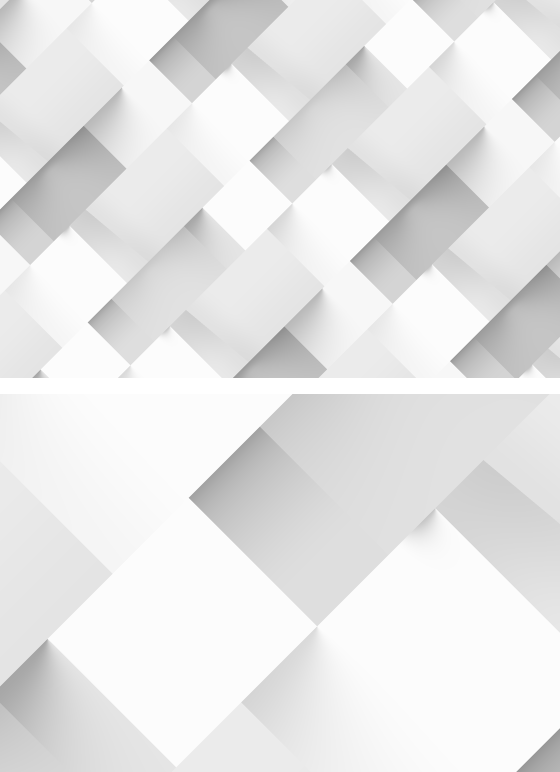
Top, the full canvas; bottom, a detail of the centre.
Reproduce this background procedurally as a Shadertoy shader.

```glsl
// Draws diagonal strips of raised white and grey paper blocks with soft fanned shadows.

const float ROW_PERIOD = 2.75;   // across the strips
const float COL_PERIOD = 4.44;   // along the strips
const float WIDE_STRIP = 1.575;  // the narrow strip fills the rest of a row

// Wrap x into one period that begins at start
float wrapFrom(float x, float start, float period) {
    return mod(x - start, period) + start;
}

// Shadow of a wall along depth 0 that ends at apex: dark below it, fanning out
float fanShadow(float along, float depth, float apex, float reach) {
    float angle = atan(depth, apex - along);
    return (1.0 - smoothstep(0.1, 1.75, angle)) * exp(-depth / reach);
}

// Soft light spilling from a gap in the wall, widening with depth
float gapLight(float along, float depth, float gap) {
    float d = (along - gap) / (0.14 + 0.75 * depth);
    return exp(-d * d) * smoothstep(0.0, 0.2, depth) * exp(-depth / 0.9);
}

// Every fourth narrow strip is raised closer to the light
float raisedRow(float row) {
    return 1.0 - step(0.5, abs(mod(row, 4.0) - 1.0));
}

// Wide strip: grey block, white block and a recessed band
float wideStrip(float t, float depth, float raisedAbove) {
    float start = -1.70 + 0.09 * depth;
    float along = wrapFrom(t, start, COL_PERIOD);
    if (along < 0.525) {
        float tone = mix(0.885, 0.92, smoothstep(0.0, 0.6, along - start));
        return tone - 0.025 * smoothstep(0.5, WIDE_STRIP, depth);
    }
    if (along < 2.30) {
        float tone = 0.988 - 0.025 * smoothstep(1.3, 0.525, along);
        tone -= mix(0.06, 0.13, raisedAbove) * fanShadow(along, depth, 1.22, 0.7);
        float notch = smoothstep(1.95, 2.2, along);
        return tone - 0.22 * notch * fanShadow(along, depth, 2.30, 0.10);
    }
    float tone = mix(0.80, 0.88, smoothstep(0.0, 1.3, depth));
    return tone + 0.03 * smoothstep(2.84, 2.30, along);
}

// Narrow strip: small white block, sloping band and shaded floor
float narrowStrip(float t, float depth, float raised) {
    float along = wrapFrom(t, -0.58, COL_PERIOD);
    if (along < 1.22) {
        float apex = mix(0.47, -0.07, raised);
        float tone = mix(0.97, 0.99, raised);
        tone -= raised * 0.09 * step(along, apex);
        return tone - 0.25 * fanShadow(along, depth, apex, 0.9);
    }
    if (along < 1.87) {
        float tone = mix(0.73, 0.83, smoothstep(0.0, 0.9, depth)) + 0.04 * raised;
        return tone - 0.14 * exp(-depth / 0.13);
    }
    float tone = mix(0.755, 0.88, raised);
    tone -= mix(0.15, 0.10, raised) * exp(-depth / 0.4);
    tone += mix(0.09, 0.03, raised) * gapLight(along, depth, 2.80);
    return tone - 0.05 * smoothstep(3.1, 3.86, along) * exp(-depth / 0.8);
}

// Tone at a point measured from the upper left corner
float blocks(vec2 p) {
    float across = p.x + p.y - 1.30;
    float along = p.x - p.y;
    float row = floor(across / ROW_PERIOD);
    float depth = across - row * ROW_PERIOD;
    if (depth < WIDE_STRIP) return wideStrip(along, depth, raisedRow(row - 1.0));
    return narrowStrip(along, depth - WIDE_STRIP, raisedRow(row));
}

void mainImage(out vec4 fragColor, in vec2 fragCoord) {
    const int SAMPLES = 3;
    const float CANVAS_WIDTH = 7.68;
    float tone = 0.0;
    // Average a small grid of samples to smooth the edges
    for (int i = 0; i < SAMPLES * SAMPLES; i++) {
        vec2 cell = vec2(i % SAMPLES, i / SAMPLES);
        vec2 offset = (cell + 0.5) / float(SAMPLES) - 0.5;
        vec2 q = fragCoord + offset;
        q.y = iResolution.y - q.y;
        tone += blocks(q * CANVAS_WIDTH / iResolution.x);
    }
    fragColor = vec4(vec3(tone / float(SAMPLES * SAMPLES)), 1.0);
}
```
